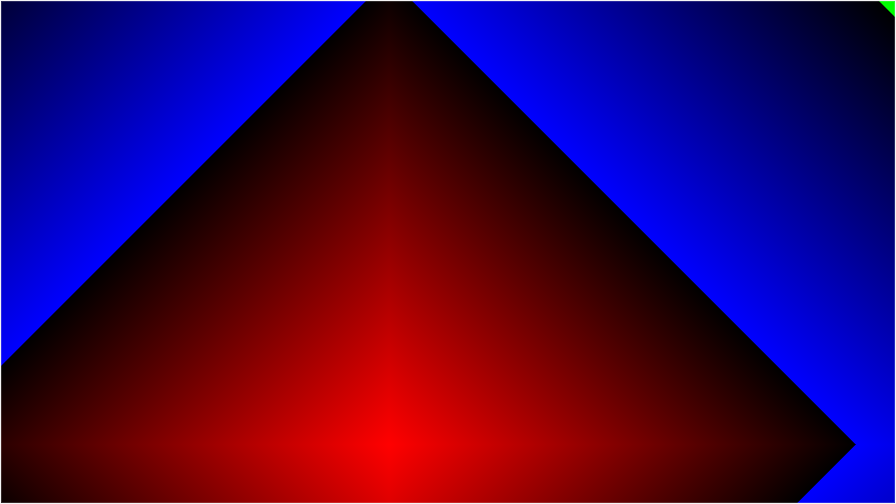
Reproduce this background procedurally as a Shadertoy shader.

```glsl
// Lengths are in units of the canvas height
const vec2 CENTER = vec2(0.772, 0.118);
const float RING_WIDTH = 0.926;
const float BORDER_WIDTH = 1.0 / 432.0;
const vec3 INNER_COLOR = vec3(1.0, 0.0, 0.0);
const vec3 MIDDLE_COLOR = vec3(0.0, 0.0, 1.0);
const vec3 OUTER_COLOR = vec3(0.0, 1.0, 0.0);
const vec3 BORDER_COLOR = vec3(0.96);

// Diamond-shaped distance: the sum of both axis offsets
float diamondDistance(vec2 offset) {
    return abs(offset.x) + abs(offset.y);
}

// Smooth step across about one pixel
float coverage(float signedDistance, float pixel) {
    return clamp(signedDistance / pixel + 0.5, 0.0, 1.0);
}

// Each ring fades from full colour to black at its outer edge
vec3 ringColor(vec3 color, float ring, float index) {
    return color * clamp(index + 1.0 - ring, 0.0, 1.0);
}

void mainImage(out vec4 fragColor, in vec2 fragCoord) {
    float pixel = 1.0 / iResolution.y;
    vec2 size = iResolution.xy * pixel;
    vec2 p = fragCoord * pixel;

    // Nested diamond rings
    float ring = diamondDistance(p - CENTER) / RING_WIDTH;
    float ringPixel = 1.414 * pixel / RING_WIDTH;
    vec3 color = ringColor(INNER_COLOR, ring, 0.0);
    color = mix(color, ringColor(MIDDLE_COLOR, ring, 1.0), coverage(ring - 1.0, ringPixel));
    color = mix(color, ringColor(OUTER_COLOR, ring, 2.0), coverage(ring - 2.0, ringPixel));

    // Thin pale frame
    vec2 toEdge = min(p, size - p);
    float frame = coverage(BORDER_WIDTH - min(toEdge.x, toEdge.y), pixel);
    fragColor = vec4(mix(color, BORDER_COLOR, frame), 1.0);
}
```
